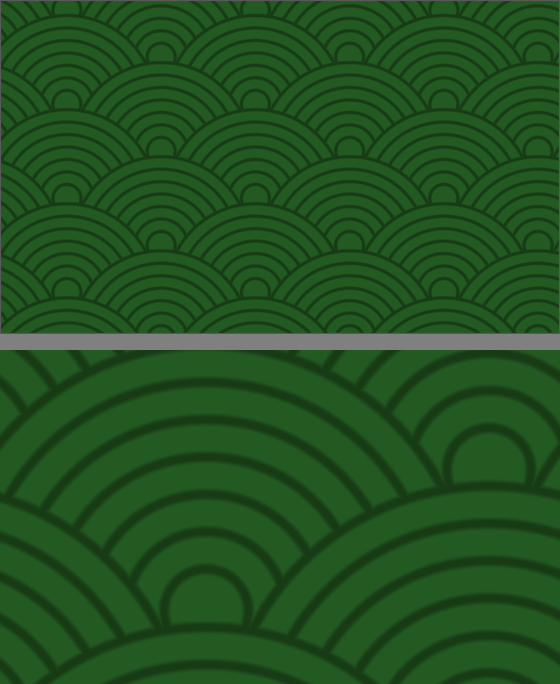
Top, the full canvas; bottom, a detail of the centre.
Reproduce this pattern procedurally as a Shadertoy shader.

```glsl
// Lengths are fractions of the canvas height
const vec3 LEAF_GREEN = vec3(0.135, 0.353, 0.135);
const vec3 LINE_GREEN = vec3(0.092, 0.232, 0.083);
const vec3 FRAME_GREY = vec3(0.35);

const float COLUMN_PERIOD = 0.5643;
const float ROW_STEP = 0.1409;
const vec2 ANCHOR_TOP = vec2(0.7647, 0.390);  // crest of one scale
const float SCALE_RADIUS = 0.2658;
const float RING_STEP = 0.0373;
const float LAST_RING = 6.0;
const float LINE_CORE = 0.0017;
const float LINE_FADE = 0.0080;
const float FRAME_WIDTH = 0.00327;

// Soft line: solid at its core, fading outwards
float lineInk(float dist, float pixel) {
    return 1.0 - smoothstep(LINE_CORE, max(LINE_FADE, LINE_CORE + pixel), dist);
}

// Concentric rings, counted inwards from the rim
float ringInk(float depth, float pixel) {
    float ring = clamp(floor(depth / RING_STEP + 0.5), 0.0, LAST_RING);
    return lineInk(abs(depth - ring * RING_STEP), pixel);
}

// Distance inside the rim of the nearest scale in a row
float scaleDepth(vec2 p, float row) {
    vec2 q = p - ANCHOR_TOP;
    q.x += 0.5 * COLUMN_PERIOD * mod(row, 2.0);
    q.x -= COLUMN_PERIOD * floor(q.x / COLUMN_PERIOD + 0.5);
    q.y += SCALE_RADIUS - row * ROW_STEP;
    return SCALE_RADIUS - length(q);
}

// Overlapping rows, painted from the back (upper) to the front (lower)
float wavesInk(vec2 p, float pixel) {
    float baseRow = floor((p.y - ANCHOR_TOP.y) / ROW_STEP);
    float ink = 0.0;
    for (int i = 4; i >= -1; i--) {
        float depth = scaleDepth(p, baseRow + float(i));
        float rings = ringInk(depth, pixel);
        ink = depth > 0.0 ? rings : max(ink, rings);
    }
    return ink;
}

void mainImage(out vec4 fragColor, in vec2 fragCoord) {
    float pixel = 1.0 / iResolution.y;
    vec2 p = fragCoord * pixel;
    vec2 canvas = iResolution.xy * pixel;

    vec3 color = mix(LEAF_GREEN, LINE_GREEN, wavesInk(p, pixel));

    // Thin frame around the canvas
    vec2 toEdge = min(p, canvas - p);
    float edge = min(toEdge.x, toEdge.y);
    float frame = clamp(0.5 + (FRAME_WIDTH - edge) / pixel, 0.0, 1.0);
    color = mix(color, FRAME_GREY, frame);

    fragColor = vec4(color, 1.0);
}
```
